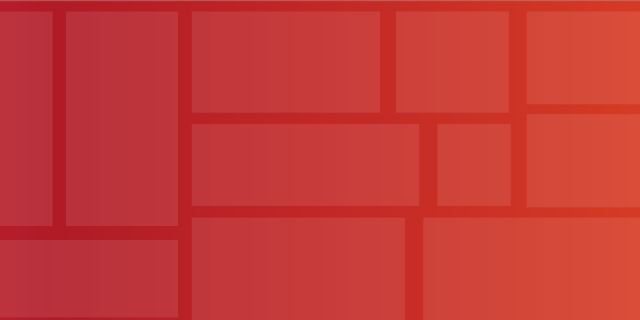
A Shadertoy shader for this background:

```glsl
// Panels as left, bottom, right, top; the canvas spans 2 by 1
const vec4 panels[11] = vec4[11](
    vec4(-0.1, 0.294, 0.164, 0.964),
    vec4(0.206, 0.294, 0.557, 0.964),
    vec4(-0.1, 0.008, 0.557, 0.25),
    vec4(0.599, 0.648, 1.187, 0.964),
    vec4(0.599, 0.357, 1.31, 0.612),
    vec4(0.599, -0.1, 1.266, 0.32),
    vec4(1.237, 0.648, 1.591, 0.964),
    vec4(1.367, 0.357, 1.596, 0.612),
    vec4(1.323, -0.1, 2.1, 0.32),
    vec4(1.646, 0.674, 2.1, 0.964),
    vec4(1.646, 0.352, 2.1, 0.643)
);

float boxDistance(vec2 p, vec4 box) {
    vec2 d = max(box.xy - p, p - box.zw);
    return length(max(d, 0.0)) + min(max(d.x, d.y), 0.0);
}

// Crimson on the left, red in the middle, orange red on the right
vec3 redGradient(float x) {
    vec3 crimson = vec3(0.69, 0.105, 0.15);
    vec3 red = vec3(0.76, 0.155, 0.15);
    vec3 orangeRed = vec3(0.835, 0.23, 0.14);
    vec3 color = mix(crimson, red, clamp((x - 0.17) / 0.83, 0.0, 1.0));
    color = mix(color, orangeRed, clamp(x - 1.0, 0.0, 1.0));
    return color + vec3(0.02, 0.01, 0.015) * (1.0 - smoothstep(0.0, 0.17, x));
}

void mainImage(out vec4 fragColor, in vec2 fragCoord) {
    vec2 p = fragCoord / iResolution.xy * vec2(2.0, 1.0);
    float pixel = 1.0 / iResolution.y;

    // Union of all panels
    float dist = 10.0;
    for (int i = 0; i < 11; i++) {
        dist = min(dist, boxDistance(p, panels[i]));
    }
    float panelMask = smoothstep(0.5 * pixel, -0.5 * pixel, dist);

    // Panels lighten the gradient and show faint vertical bands
    float bandWidth = 0.087;
    float bandX = (floor((p.x - 0.05) / bandWidth) + 0.5) * bandWidth + 0.05;
    vec3 panelColor = mix(redGradient(mix(p.x, bandX, 0.7)), vec3(1.0), 0.095);
    vec3 color = mix(redGradient(p.x), panelColor, panelMask);

    // Thin pale line along the top edge
    float topLine = smoothstep(0.997 - pixel, 0.997 + pixel, p.y);
    color = mix(color, vec3(0.85, 0.5, 0.48), 0.6 * topLine);

    fragColor = vec4(color, 1.0);
}
```
